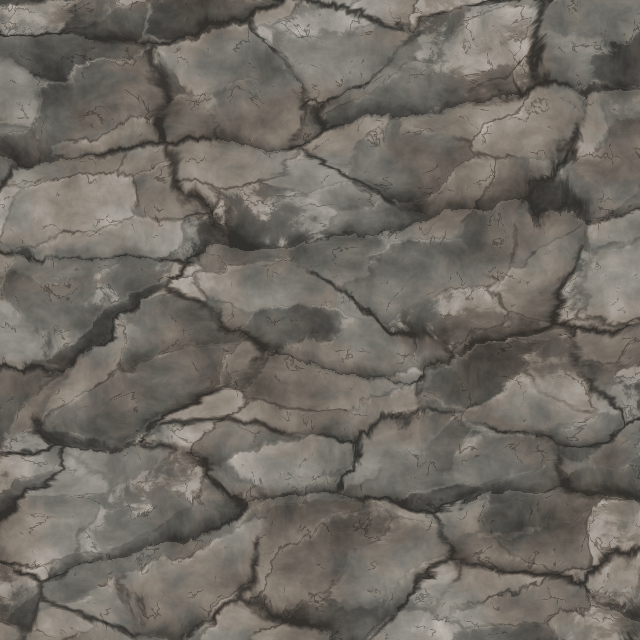
This texture is drawn by a three.js fragment shader. Its source:

```glsl
varying vec2 vUv;

vec2 hash2(vec2 p) {
  p = vec2(dot(p, vec2(127.1, 311.7)), dot(p, vec2(269.5, 183.3)));
  return fract(sin(p) * 43758.5);
}

// Layered, turned and bent sines, about -0.8 to 0.8
float layers(vec2 p) {
  float sum = 0.0, gain = 0.5;
  for (int i = 0; i < 7; i++) {
    p = mat2(0.8, 0.6, -0.6, 0.8) * p * 1.9 + 2.3;
    p += 0.4 * sin(p.yx * 1.1 + float(i));
    sum += gain * sin(p.x) * sin(p.y);
    gain *= 0.62;
  }
  return sum;
}

// Cellular noise: x border distance, y cell value, zw offset from the cell site
vec4 cells(vec2 p) {
  vec2 base = floor(p), nearest = vec2(0.0), home = base;
  float best = 9.0;
  for (int j = -1; j <= 1; j++)
  for (int i = -1; i <= 1; i++) {
    vec2 cell = base + vec2(float(i), float(j));
    vec2 toSite = cell + hash2(cell) - p;
    float d = dot(toSite, toSite);
    if (d < best) {
      best = d;
      nearest = toSite;
      home = cell;
    }
  }
  float border = 9.0;
  for (int j = -2; j <= 2; j++)
  for (int i = -2; i <= 2; i++) {
    vec2 cell = home + vec2(float(i), float(j));
    vec2 toSite = cell + hash2(cell) - p;
    vec2 gap = toSite - nearest;
    if (dot(gap, gap) > 0.0001)
      border = min(border, dot(0.5 * (toSite + nearest), normalize(gap)));
  }
  return vec4(border, hash2(home + 31.7).x, -nearest);
}

float line(float d, float width) {
  return 1.0 - smoothstep(0.0, width, d);
}

void main() {
  // Bent, gently rising strata
  vec2 warp = vec2(layers(vUv * 6.0 + 3.0), layers(vUv * 6.0 + 17.0));
  vec2 p = vUv + warp * vec2(0.05, 0.026);
  p.y += 0.025 * sin(vUv.x * 7.0 + vUv.y * 5.0) - 0.1 * p.x;

  float blotch = layers(vUv * vec2(8.0, 11.0) + 5.0);
  float grain = layers(vUv * 27.0 + 8.0);
  float stain = layers(vUv * vec2(5.0, 7.0) + 41.0);

  // Wide stones, each split into slanted facets
  vec4 stone = cells(p * vec2(3.3, 7.0) + 2.0);
  vec2 q = p + stone.y * 3.0;
  vec4 facet = cells(vec2(q.x * 5.0 + q.y * 2.0, q.y * 11.0 - q.x * 3.0));
  float inside = smoothstep(0.0, 0.04, stone.x) * smoothstep(0.0, 0.05, facet.x);

  float tilt = 6.28 * fract(facet.y * 7.3);
  float relief = 0.15 * (stone.y - 0.5) + 0.2 * (facet.y - 0.5)
               + 0.12 * dot(facet.zw, vec2(cos(tilt), sin(tilt)));
  float tone = 0.45 + inside * relief + 0.1 * blotch + 0.075 * grain;

  // Shaded undersides and worn upper rims
  tone -= 0.13 * line(stone.x, 0.17) * smoothstep(0.0, 0.35, -stone.w);
  tone += 0.08 * line(facet.x, 0.12) * smoothstep(0.05, 0.3, facet.w)
        * smoothstep(-0.1, 0.3, grain);

  // Pale chipped faces
  float pale = inside * smoothstep(0.7, 0.74, fract(facet.y * 13.7))
             * smoothstep(-0.15, 0.2, blotch + 0.5 * grain);
  tone = mix(tone, 0.63 + 0.13 * grain, 0.7 * pale);

  // Deep joints, facet creases and hairline cracks
  float joint = line(stone.x, 0.045 + 0.04 * stain) * smoothstep(-0.35, 0.2, blotch);
  float crease = line(facet.x, 0.035) * smoothstep(-0.1, 0.3, stain);
  vec4 chip = cells(vUv * vec2(13.0, 19.0) + warp * vec2(1.3, 1.1));
  float hairline = line(chip.x, 0.05) * smoothstep(0.0, 0.35, grain + 0.4 * pale - 0.1);
  tone *= 1.0 - 0.5 * joint;
  tone *= 1.0 - 0.25 * crease;
  tone *= 1.0 - 0.28 * hairline;
  tone = clamp(tone, 0.2, 0.74);

  // Greenish grey to brown mineral tint, fading on pale stone
  float warmth = smoothstep(-0.4, 0.4, stain + 0.5 * (facet.y - 0.5) * inside + 0.3 * grain);
  vec3 tint = mix(vec3(0.98, 0.965, 0.91), vec3(1.02, 0.945, 0.865), warmth);
  tint = mix(tint, vec3(1.0, 0.967, 0.925), smoothstep(0.5, 0.68, tone));
  gl_FragColor = vec4(tone * tint, 1.0);
}
```
